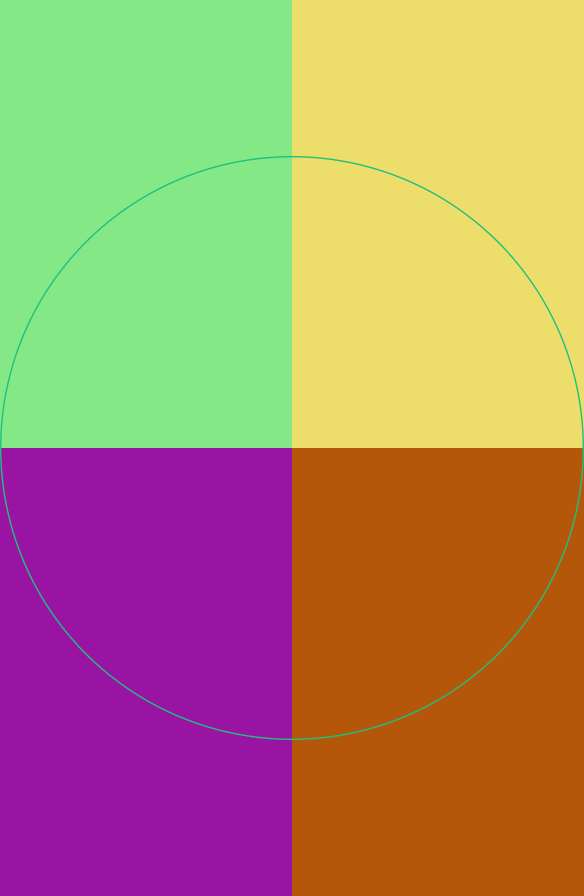
Write a Shadertoy shader that draws this background.

```glsl
void mainImage(out vec4 fragColor, in vec2 fragCoord) {
    // Centred coordinates, one unit per canvas width
    vec2 p = (fragCoord - 0.5 * iResolution.xy) / iResolution.x;
    float pixel = 1.0 / iResolution.x;

    // Four quadrants with smoothed borders
    vec2 side = clamp(p / pixel + 0.5, 0.0, 1.0);
    vec3 lower = mix(vec3(0.60, 0.08, 0.64), vec3(0.71, 0.34, 0.04), side.x);
    vec3 upper = mix(vec3(0.52, 0.91, 0.53), vec3(0.93, 0.87, 0.42), side.x);
    vec3 color = mix(lower, upper, side.y);

    // Thin ring touching the left and right edges
    float ringDistance = abs(length(p) - 0.4988) - 0.0012;
    float ring = clamp(0.5 - ringDistance / pixel, 0.0, 1.0);
    color = mix(color, vec3(0.12, 0.75, 0.50), ring);

    fragColor = vec4(color, 1.0);
}
```
